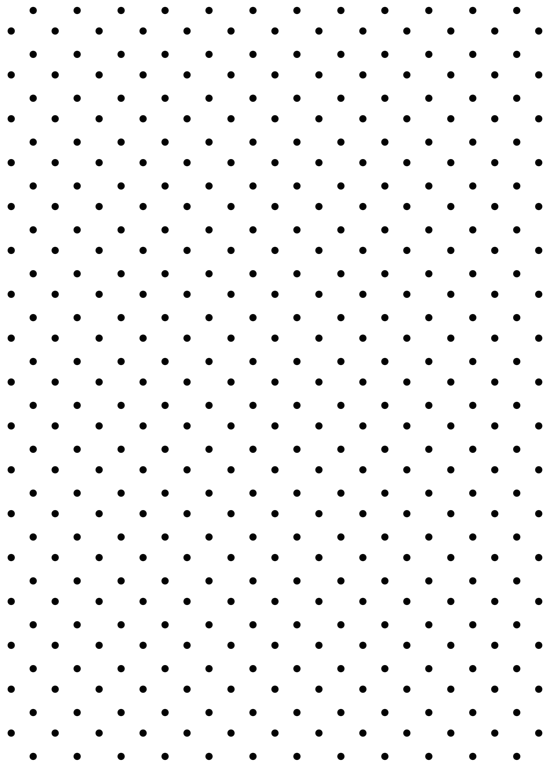
Write a WebGL 2 fragment shader that draws this pattern.

```glsl
#version 300 es
precision highp float;
// Small black dots on white in two interleaved square lattices,
// the second shifted by half a column and slightly over half a row.
// Each lattice is folded to one cell, then drawn as a circle distance.

uniform vec2 u_resolution;
out vec4 fragColor;

// Signed distance to the nearest dot of a lattice with a dot at origin.
float dotLattice(vec2 p, vec2 origin) {
    vec2 pitch = vec2(0.08081, 0.08066);
    vec2 cell = (fract((p - origin) / pitch + 0.5) - 0.5) * pitch;
    return length(cell) - 0.0066;
}

void main() {
    // Canvas width is one unit
    vec2 p = gl_FragCoord.xy / u_resolution.x;
    float pixel = 1.0 / u_resolution.x;

    // Both lattices; the second holds the outermost columns
    float d = min(dotLattice(p, vec2(0.0610, 0.0213)),
                  dotLattice(p, vec2(0.0206, 0.0642)));

    // Soft-edged ink on paper
    float ink = 1.0 - smoothstep(-0.75 * pixel, 0.75 * pixel, d);
    vec3 paper = vec3(1.0);
    vec3 black = vec3(0.01);
    fragColor = vec4(mix(paper, black, ink), 1.0);
}
```
